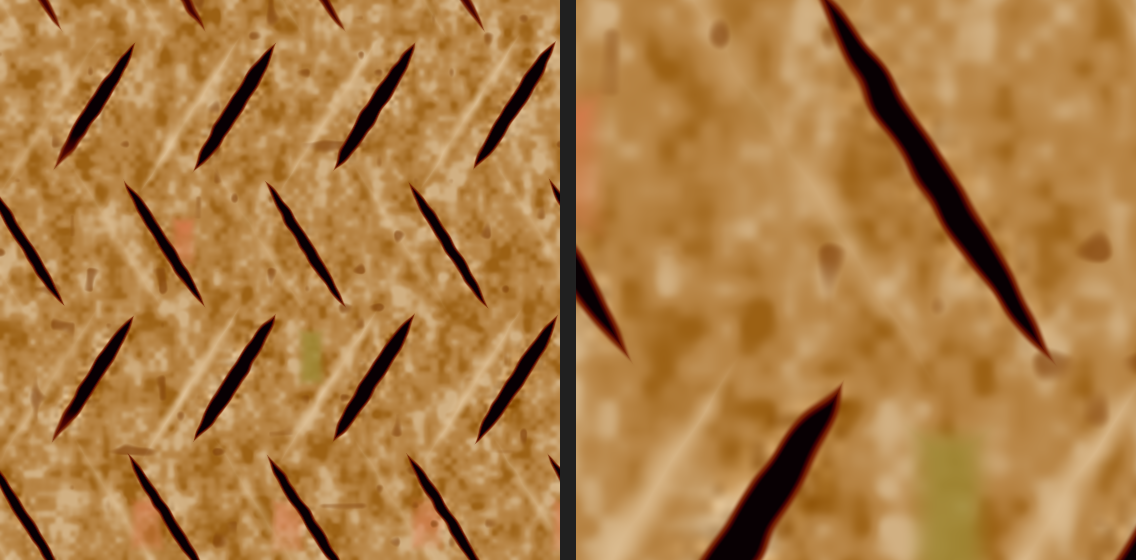
Left: the whole. Right: its middle third, enlarged.
A three.js fragment shader for this texture:

```glsl
// Tan mottled surface with herringbone rows of dark slits and pale ridges
varying vec2 vUv;

float hash(vec2 p) {
  p = fract(p * vec2(0.1031, 0.1173));
  p += dot(p, p.yx + 33.33);
  return fract((p.x + p.y) * p.x * 57.31);
}

float noise(vec2 p) {
  vec2 i = floor(p), f = fract(p);
  f = f * f * (3.0 - 2.0 * f);
  return mix(mix(hash(i), hash(i + vec2(1.0, 0.0)), f.x),
             mix(hash(i + vec2(0.0, 1.0)), hash(i + 1.0), f.x), f.y);
}

// Soft tapered bar centred on zero, reaching to +-axis
float stroke(vec2 p, vec2 axis, float width, float soft) {
  float t = dot(p, axis) / dot(axis, axis);
  float side = abs(p.x * axis.y - p.y * axis.x) / length(axis);
  return 1.0 - smoothstep(-soft, soft, side - width * (1.0 - t * t * t * t));
}

// Soft-edged rectangular stain
float stain(vec2 p, vec2 size) {
  vec2 d = abs(p) - size;
  return 1.0 - smoothstep(-0.012, 0.012, max(d.x, d.y));
}

void main() {
  vec2 uv = vUv;
  vec2 warp = vec2(noise(uv * 45.0), noise(uv * 45.0 + 70.0)) - 0.5;
  vec2 q = uv + 0.004 * warp;
  float grain = noise(uv * 120.0 + 9.0);

  float ink = 0.0, ridge = 0.0, fringe = 0.0, pink = 0.0;
  vec2 rise = vec2(0.069, 0.108), fall = vec2(0.066, -0.104);

  // Alternating rows of rising and falling slits
  for (int j = 0; j < 3; j++) {
    for (int i = 0; i < 5; i++) {
      float row = float(j), col = float(i);
      vec2 cell = vec2(col * 0.2513, row * 0.487);
      vec2 jitter = 0.007 * (vec2(hash(vec2(col, row) + 3.0), hash(vec2(row, col) + 17.0)) - 0.5);
      vec2 a = q - cell - vec2(0.168, 0.323) - jitter;
      vec2 b = q - cell - vec2(0.044, 0.078) - jitter.yx;

      // The first column is worn at its lower ends, the top row is faint
      float first = 1.0 - step(0.5, col);
      float wornA = 1.0 - 0.45 * first * smoothstep(0.02, 0.09, -a.y);
      float wornB = 1.0 - 0.4 * step(1.5, row);
      ink = max(ink, wornA * stroke(a, rise, 0.0118 - 0.001 * first, 0.0065));
      ink = max(ink, wornB * stroke(b, fall, 0.0078, 0.0062));
      fringe = max(fringe, stroke(a, rise * 1.05, 0.028, 0.014));
      fringe = max(fringe, 0.7 * stroke(b, fall * 1.05, 0.022, 0.012));

      // Pale ridge to the left of every slit
      ridge = max(ridge, (1.0 - 0.35 * first) * stroke(a + vec2(0.079, 0.012), rise * 1.08, 0.008, 0.010));
      ridge = max(ridge, 0.6 * stroke(b + vec2(0.082, -0.008), fall * 1.05, 0.007, 0.010));

      // Pink stains beside some falling slits
      float low = 1.0 - step(0.5, row);
      float single = (1.0 - step(0.5, abs(row - 1.0))) * (1.0 - step(0.5, abs(col - 1.0)));
      pink = max(pink, 0.65 * single * stain(b - vec2(0.034, 0.004), vec2(0.017, 0.038)));
      pink = max(pink, 0.5 * low * step(0.5, col) * stain(b + vec2(0.035, 0.014), vec2(0.025, 0.042)));
    }
  }

  // Mottled ground with short vertical streaks
  float mottle = 0.40 * noise(uv * vec2(34.0, 20.0) + 5.0)
               + 0.35 * noise(uv * vec2(52.0, 38.0) + 31.0)
               + 0.25 * noise(uv * 85.0 + 53.0);
  vec3 color = mix(vec3(0.61, 0.38, 0.08), vec3(0.72, 0.52, 0.27), smoothstep(0.18, 0.50, mottle));
  color = mix(color, vec3(0.82, 0.69, 0.51), smoothstep(0.46, 0.80, mottle));

  // Rippled grain around the slits
  color += fringe * (grain - 0.48) * vec3(0.22, 0.25, 0.26);

  // Ridges broken up by noise, then coloured stains
  color = mix(color, vec3(0.89, 0.78, 0.62), ridge * (0.5 + 0.45 * noise(uv * 40.0 + 12.0)));
  color = mix(color, vec3(0.86, 0.47, 0.30), pink * (0.5 + 0.7 * noise(uv * 30.0 + 80.0)));
  color = mix(color, vec3(0.60, 0.55, 0.20), 0.65 * stain(q - vec2(0.556, 0.362), vec2(0.018, 0.044)));

  // Sparse brown specks
  float speck = smoothstep(0.86, 0.97, noise(uv * 31.0 + 140.0));
  color = mix(color, vec3(0.50, 0.25, 0.04), 0.6 * speck);

  // Slits deepen from burnt brown through maroon to black
  color = mix(color, vec3(0.47, 0.13, 0.01), smoothstep(0.05, 0.42, ink));
  color = mix(color, vec3(0.26, 0.0, 0.01), smoothstep(0.38, 0.62, ink));
  color = mix(color, vec3(0.03, 0.0, 0.01), smoothstep(0.58, 0.82, ink));

  gl_FragColor = vec4(clamp(color, 0.0, 1.0), 1.0);
}
```
